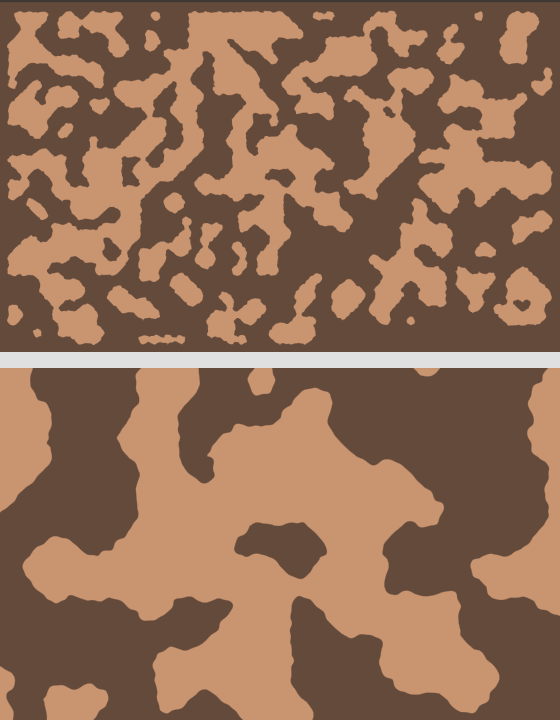
Top: the whole. Bottom: its middle third, enlarged.
Give the GLSL for this texture, as a Shadertoy shader.

```glsl
const vec3 GROUND = vec3(0.39, 0.29, 0.23);
const vec3 PATCH = vec3(0.79, 0.58, 0.44);
const vec3 STRIP = vec3(0.24, 0.22, 0.20);

const float ROWS = 40.0;           // lattice cells over the canvas height
const float LATTICE_ANGLE = 0.7854;
const float FILL_LEVEL = 0.522;    // blurred seed value above which a cell fills
const float CLUSTERING = 0.06;     // slow variation of that level
const float CLUSTER_SIZE = 6.0;    // in cells
const float SOFTNESS = 2.0;        // falloff of a cell's influence
const float THRESHOLD = 0.41;      // field level of the outline
const float RAGGEDNESS = 0.22;     // outline wobble, in cells
const float RAGGED_SCALE = 3.0;    // wobbles per cell
const float EDGE_WIDTH = 1.25;     // in screen samples
const float RIM = 1.3;             // empty border, in cells
const float STRIP_HEIGHT = 0.0062; // share of the canvas height

float hash(vec2 p) {
    vec3 q = fract(p.xyx * 0.1031);
    q += dot(q, q.yzx + 33.33);
    return fract((q.x + q.y) * q.z);
}

float valueNoise(vec2 p) {
    vec2 cell = floor(p);
    vec2 t = fract(p);
    t = t * t * (3.0 - 2.0 * t);
    float low = mix(hash(cell), hash(cell + vec2(1, 0)), t.x);
    float high = mix(hash(cell + vec2(0, 1)), hash(cell + vec2(1, 1)), t.x);
    return mix(low, high, t.y);
}

// A cell fills when the weighted mean of its 3x3 seeds is high; the rim stays empty.
float filledCell(vec2 cell, mat2 toCanvas, vec2 span) {
    vec2 center = toCanvas * (cell + 0.5);
    vec2 inset = min(center, span - center);
    if (min(inset.x, inset.y) < RIM) return 0.0;
    float mean = 0.0;
    for (int y = -1; y <= 1; y++)
        for (int x = -1; x <= 1; x++)
            mean += hash(cell + vec2(x, y) + 211.0) / (4.0 * exp2(float(abs(x) + abs(y))));
    float cluster = valueNoise(cell / CLUSTER_SIZE + 70.0) - 0.5;
    return step(FILL_LEVEL, mean + CLUSTERING * cluster);
}

// Gaussian blend of the nearest 4x4 cells
float patchField(vec2 p, mat2 toCanvas, vec2 span) {
    vec2 base = floor(p - 0.5);
    float sum = 0.0;
    float total = 0.0;
    for (int y = -1; y <= 2; y++) {
        for (int x = -1; x <= 2; x++) {
            vec2 cell = base + vec2(x, y);
            vec2 offset = p - cell - 0.5;
            float weight = exp(-SOFTNESS * dot(offset, offset));
            sum += weight * filledCell(cell, toCanvas, span);
            total += weight;
        }
    }
    return sum / total;
}

void mainImage(out vec4 fragColor, in vec2 fragCoord) {
    vec2 uv = fragCoord / iResolution.xy;
    vec2 span = vec2(iResolution.x / iResolution.y, 1.0) * ROWS;
    float c = cos(LATTICE_ANGLE);
    float s = sin(LATTICE_ANGLE);
    mat2 toCanvas = mat2(c, s, -s, c);
    vec2 p = transpose(toCanvas) * (uv * span);

    // Slightly ragged outlines
    vec2 wobble = vec2(valueNoise(p * RAGGED_SCALE), valueNoise(p * RAGGED_SCALE + 40.0));
    float field = patchField(p + RAGGEDNESS * (wobble - 0.5), toCanvas, span);
    float slope = max(length(vec2(dFdx(field), dFdy(field))), 0.001);
    float coverage = clamp((field - THRESHOLD) / (EDGE_WIDTH * slope) + 0.5, 0.0, 1.0);
    vec3 color = mix(GROUND, PATCH, coverage);

    // Dark strip along the top
    float pixel = 1.0 / iResolution.y;
    float strip = clamp((uv.y - 1.0 + STRIP_HEIGHT) / pixel + 0.5, 0.0, 1.0);
    fragColor = vec4(mix(color, STRIP, strip), 1.0);
}
```
